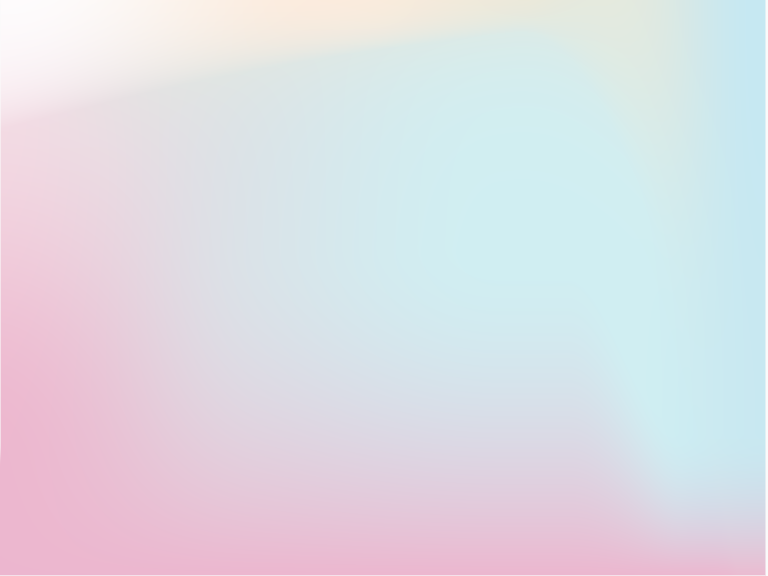
Give the GLSL for this background, as a Shadertoy shader.

```glsl
// A soft pastel gradient: a rose left side melts into aqua, a pink floor rises
// from below, and a cream sky is cut off by a folded arch along the top.
// Each part is a smooth ramp in canvas units (0..1), blended one over another.

const vec3 ROSE  = vec3(0.93, 0.72, 0.81);
const vec3 BLUSH = vec3(0.955, 0.87, 0.90);
const vec3 MIST  = vec3(0.875, 0.865, 0.89);
const vec3 AQUA  = vec3(0.815, 0.935, 0.95);
const vec3 SKY   = vec3(0.775, 0.91, 0.95);
const vec3 PINK  = vec3(0.925, 0.715, 0.81);
const vec3 PEACH = vec3(1.0, 0.925, 0.865);
const vec3 SAND  = vec3(0.93, 0.91, 0.84);
const vec3 VEIL  = vec3(0.89, 0.91, 0.88);

// Height of the arch: a slow climb, then a steep fall past its crest.
float archHeight(float x) {
    float fall = max(x - 0.67, 0.0);
    float bulge = 0.02 * sin(3.14159 * min(x / 0.68, 1.0));
    return 0.775 + 0.25 * x + bulge - 12.0 * fall * fall;
}

// Main wash from rose through mist to aqua, with a sky-blue right edge.
vec3 sideWash(vec2 p) {
    vec3 left = mix(ROSE, BLUSH, smoothstep(0.2, 0.9, p.y));
    vec3 color = mix(left, MIST, smoothstep(-0.02, 0.34, p.x));
    color = mix(color, AQUA, smoothstep(0.12, 0.65, p.x));
    return mix(color, SKY, smoothstep(0.82, 1.0, p.x));
}

// Strength of the pink floor, which drops low under the blue right side.
float floorAmount(vec2 p) {
    float height = mix(0.57, 0.25, smoothstep(0.74, 0.89, p.x));
    return pow(max(1.0 - p.y / height, 0.0), 1.8);
}

// Colours along the top, from white to peach, sand and sky.
vec3 topColor(float x) {
    vec3 color = mix(vec3(1.0), PEACH, smoothstep(0.02, 0.42, x));
    color = mix(color, SAND, smoothstep(0.4, 0.76, x));
    return mix(color, SKY, smoothstep(0.78, 0.99, x));
}

// Strength of the cream above the arch, softer at both ends.
float creamAmount(vec2 p, float above, float right) {
    float softness = mix(0.10, 0.035, min(p.x * 2.0, 1.0)) + 0.2 * right;
    float fade = mix(1.0, smoothstep(0.3, 0.95, p.y), right);
    return fade * (1.0 - exp(-max(above, 0.0) / softness));
}

// Warm haze just beneath the crest of the arch.
float veilAmount(float x, float above, float right) {
    float ends = smoothstep(0.0, 0.3, x) * (1.0 - 0.85 * right);
    return 0.6 * ends * exp(min(above, 0.0) / 0.09);
}

// Thin pale rim on the right, bottom and upper left edges.
float rimAmount(vec2 p) {
    float rightRim = smoothstep(0.9955, 0.998, p.x);
    float bottomRim = 0.7 * (1.0 - smoothstep(0.0005, 0.0025, p.y));
    float leftRim = 1.0 - smoothstep(0.0003, 0.0016, p.x);
    leftRim *= 0.7 * smoothstep(0.19, 0.23, p.y);
    return max(rightRim, max(bottomRim, leftRim));
}

void mainImage(out vec4 fragColor, in vec2 fragCoord) {
    vec2 p = fragCoord / iResolution.xy;
    float above = p.y - archHeight(p.x);
    float right = smoothstep(0.68, 0.85, p.x);

    // Wash and floor
    vec3 color = mix(sideWash(p), PINK, floorAmount(p));

    // Arch haze and cream sky
    color = mix(color, VEIL, veilAmount(p.x, above, right));
    color = mix(color, topColor(p.x), creamAmount(p, above, right));

    // Rim
    color = mix(color, vec3(0.98), rimAmount(p));
    fragColor = vec4(color, 1.0);
}
```
